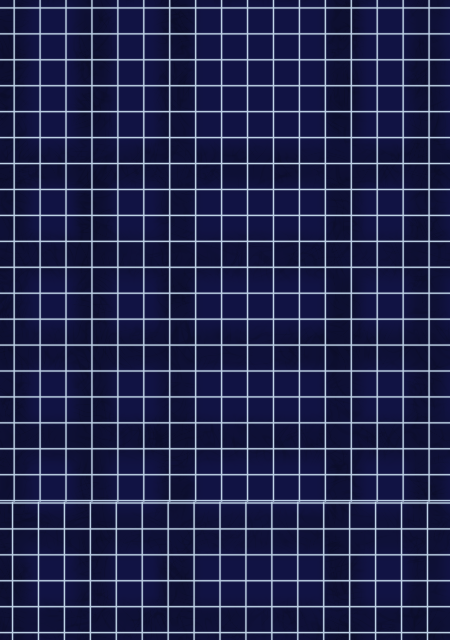
Give the GLSL for this pattern, as a Shadertoy shader.

```glsl
const float PITCH = 0.04052;                  // cell size, canvas height = 1
const float SEAM = 0.7839;                    // depth of the break in the grid
const vec2 UPPER_ORIGIN = vec2(0.0221, 0.0124);
const vec2 LOWER_ORIGIN = vec2(0.0196, 0.7859);
const float LINE_RADIUS = 0.00115;

const vec3 NAVY = vec3(0.068, 0.074, 0.265);
const vec3 SHADE = vec3(0.047, 0.055, 0.175);
const vec3 INK = vec3(0.033, 0.040, 0.135);
const vec3 LINE_COLOUR = vec3(0.75, 0.83, 0.91);

float hash(vec2 p) {
    vec3 q = fract(vec3(p.xyx) * 0.1031);
    q += dot(q, q.yzx + 33.33);
    return fract((q.x + q.y) * q.z);
}

float valueNoise(vec2 p) {
    vec2 cell = floor(p);
    vec2 t = fract(p);
    t = t * t * (3.0 - 2.0 * t);
    float low = mix(hash(cell), hash(cell + vec2(1, 0)), t.x);
    float high = mix(hash(cell + vec2(0, 1)), hash(cell + vec2(1, 1)), t.x);
    return mix(low, high, t.y);
}

mat2 rotation(float angle) {
    float c = cos(angle), s = sin(angle);
    return mat2(c, s, -s, c);
}

// Soft stripes at regular spacing, with one stripe left out
float bands(float x, float start, float spacing, float halfWidth, float skipped) {
    float u = (x - start) / spacing;
    float id = floor(u + 0.5);
    float d = abs(u - id) * spacing;
    float present = step(0.5, abs(id - skipped));
    return present * (1.0 - smoothstep(halfWidth * 0.35, halfWidth * 1.4, d));
}

// Fine curved hairs in several directions
float fibres(vec2 p) {
    float hairs = 0.0;
    vec2 bend = vec2(valueNoise(p * 28.0), valueNoise(p * 28.0 + 41.0));
    for (int i = 0; i < 5; i++) {
        float layer = float(i);
        vec2 q = rotation(0.5 + layer * 0.67) * (p + 0.022 * bend);
        q = q * vec2(150.0, 26.0) + layer * 17.3;
        float ridge = 1.0 - smoothstep(0.0, 0.11, abs(valueNoise(q) - 0.5));
        hairs += ridge * smoothstep(0.35, 0.75, valueNoise(p * 36.0 + layer * 9.1));
    }
    return min(hairs * 0.6, 1.0);
}

// Grid lines with a soft profile
float gridLines(vec2 p, vec2 origin, float pitch, float radius) {
    vec2 u = (p - origin) / pitch;
    vec2 d = abs(u - floor(u + 0.5)) * pitch / radius;
    vec2 ink = exp(-d * d);
    return 1.0 - (1.0 - ink.x) * (1.0 - ink.y);
}

void mainImage(out vec4 fragColor, in vec2 fragCoord) {
    float pixel = 1.0 / iResolution.y;
    vec2 p = fragCoord * pixel;
    p.y = 1.0 - p.y;

    // Worn, crossing bands of shade
    float columns = bands(p.x, 0.0156, 0.1302, 0.030, 3.0);
    float rows = bands(p.y, 0.2578, 0.1432, 0.034, -1.0);
    float wear = 1.0 - (1.0 - columns) * (1.0 - 0.75 * rows);
    wear *= 0.6 + 0.4 * valueNoise(p * 22.0);
    vec3 colour = mix(NAVY, SHADE, 0.85 * wear);
    colour = mix(colour, INK, 0.55 * wear * fibres(p));

    // Two grids meeting at the seam
    float radius = length(vec2(LINE_RADIUS, 0.45 * pixel));
    float upper = gridLines(p, UPPER_ORIGIN, PITCH, radius);
    float lower = gridLines(p, LOWER_ORIGIN, PITCH, radius);
    float below = smoothstep(-0.5 * pixel, 0.5 * pixel, p.y - SEAM);
    colour = mix(colour, LINE_COLOUR, mix(upper, lower, below));

    fragColor = vec4(colour, 1.0);
}
```
